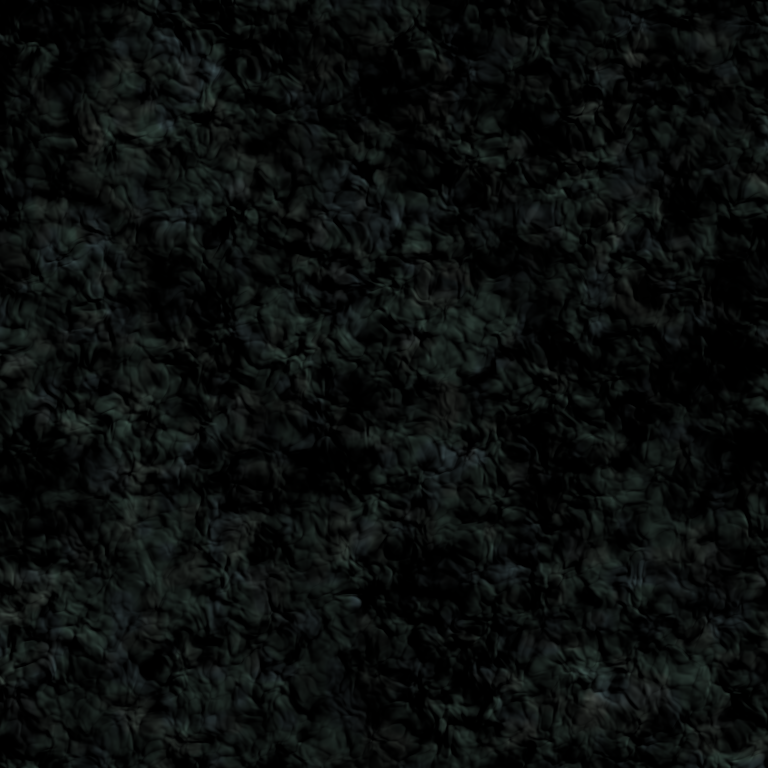
Write a WebGL 2 fragment shader that draws this texture.

```glsl
#version 300 es
precision highp float;

uniform vec2 u_resolution;
out vec4 fragColor;

vec3 hash3(vec2 cell) {
    vec3 h = fract(cell.xyx * vec3(0.1031, 0.1030, 0.0973));
    h += dot(h, h.yxz + 33.33);
    return fract((h.xxy + h.yzz) * h.zyx);
}

float noise(vec2 p) {
    vec2 cell = floor(p);
    vec2 f = fract(p);
    f = f * f * (3.0 - 2.0 * f);
    float low = mix(hash3(cell).x, hash3(cell + vec2(1.0, 0.0)).x, f.x);
    float high = mix(hash3(cell + vec2(0.0, 1.0)).x, hash3(cell + 1.0).x, f.x);
    return mix(low, high, f.y);
}

// Rounded crumbs of uneven size, blended softly where they touch
float crumbs(vec2 p, float hardness) {
    vec2 cell = floor(p);
    float sum = 0.0;
    for (int y = -1; y <= 1; y++) {
        for (int x = -1; x <= 1; x++) {
            vec2 neighbour = cell + vec2(x, y);
            vec3 seed = hash3(neighbour);
            vec2 offset = neighbour + seed.xy - p;
            sum += exp(-hardness * (dot(offset, offset) + 0.35 * seed.z));
        }
    }
    return 1.0 + log(sum) / hardness;
}

// Bends the domain so that crumbs lose their regular outline
vec2 warp(vec2 p, float frequency, float amount) {
    vec2 bend = vec2(noise(p * frequency), noise(p * frequency + 71.3));
    return p + amount * (bend - 0.5);
}

vec2 rotate(vec2 p, float angle) {
    float c = cos(angle);
    float s = sin(angle);
    return vec2(c * p.x - s * p.y, s * p.x + c * p.y);
}

float relief(vec2 p) {
    vec2 q = warp(warp(p, 32.0, 0.016), 85.0, 0.007);
    float height = 0.50 * crumbs(q * 30.0, 12.0);
    height += 0.42 * crumbs(rotate(q, 0.6) * 56.0 + 90.0, 12.0);
    height += 0.25 * crumbs(rotate(q, 1.1) * 100.0 + 170.0, 10.0);
    return height + 0.10 * noise(q * 170.0);
}

// Mean height on a ring, used to find tops and gaps
float surroundings(vec2 p, float radius) {
    float sum = 0.0;
    for (int i = 0; i < 3; i++) {
        sum += relief(p + rotate(vec2(radius, 0.0), 2.0944 * float(i) + 0.4));
    }
    return sum / 3.0;
}

// Brightness that fades gently to black
float softClip(float value, float softness) {
    return 0.5 * (value + sqrt(value * value + softness * softness));
}

vec3 soilTint(vec2 p, float clay) {
    vec3 moss = vec3(0.74, 1.00, 0.89);
    vec3 slate = vec3(0.76, 0.94, 1.04);
    vec3 umber = vec3(0.96, 0.98, 0.90);
    float cool = smoothstep(0.52, 0.85, noise(p * 32.0 + 41.0));
    float dry = smoothstep(0.50, 0.85, noise(p * 36.0 + 13.0));
    vec3 tint = mix(moss, slate, 0.7 * cool);
    return mix(tint, umber, max(clay, 0.5 * dry));
}

void main() {
    vec2 p = gl_FragCoord.xy / u_resolution.y;

    // Relief lit at a low angle, with dark gaps between crumbs
    vec2 toLight = vec2(0.75, 0.66);
    float height = relief(p);
    float slope = height - relief(p + 0.0035 * toLight);
    float prominence = height - surroundings(p, 0.020);
    float roughness = mix(0.55, 1.45, noise(p * 17.0 + 33.0));
    float detail = roughness * (6.8 * slope + 4.6 * prominence);

    // Clods and hollows
    vec2 q = warp(rotate(p, 0.5) + 3.0, 30.0, 0.035);
    float clods = 2.4 * (noise(q * 23.0) - 0.5);
    clods += 1.6 * (noise(q * 11.0 + 7.0) - 0.5);
    clods += 0.9 * (noise(p * 5.0 + 61.0) - 0.5);
    float clay = smoothstep(0.78, 0.92, noise(q * 14.0 + 29.0));
    float hollow = smoothstep(0.80, 0.94, noise(q * vec2(12.0, 15.0) + 83.0));

    float light = detail + clods + 0.4 * clay - 1.2 * hollow;
    float tone = softClip(0.037 + 0.052 * light, 0.016);
    fragColor = vec4(tone * soilTint(p, 0.7 * clay), 1.0);
}
```
